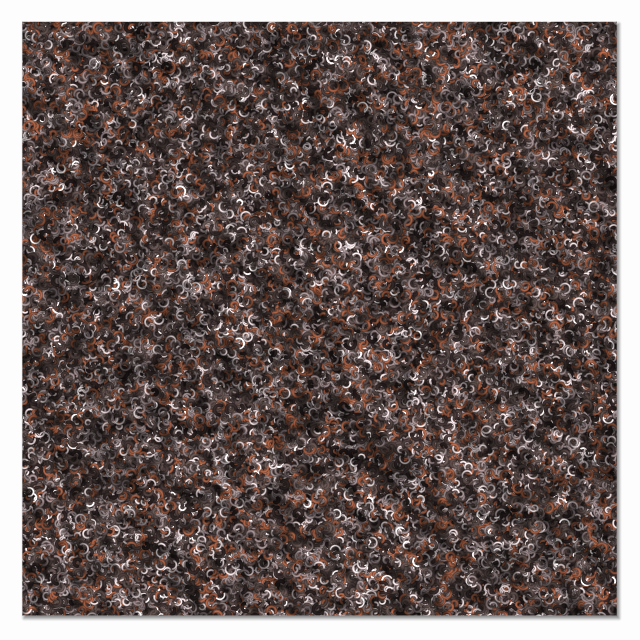
This texture is drawn by a three.js fragment shader. Its source:

```glsl
// A square of dark brown looped-pile carpet with rust and silver fibres, lying on white.
varying vec2 vUv;

const vec3 PAPER = vec3(0.992);
const vec3 SHADOW = vec3(0.115, 0.085, 0.085);
const vec3 UMBER = vec3(0.28, 0.235, 0.225);
const vec3 RUST = vec3(0.47, 0.27, 0.19);
const vec3 GREY = vec3(0.45, 0.40, 0.405);
const vec3 SILVER = vec3(0.68, 0.635, 0.64);
const vec3 WHITE = vec3(0.90, 0.87, 0.87);
const vec2 MAT_CENTER = vec2(0.4993, 0.5022);
const vec2 MAT_HALF = vec2(0.4643, 0.4638);
const float CELL = 0.0165;   // spacing of the fibres
const int LAYERS = 10;

float hash(vec2 p) {
  return fract(sin(dot(p, vec2(127.1, 311.7))) * 43758.5453);
}

float valueNoise(vec2 p) {
  vec2 i = floor(p);
  vec2 f = fract(p);
  f = f * f * (3.0 - 2.0 * f);
  float low = mix(hash(i), hash(i + vec2(1.0, 0.0)), f.x);
  float high = mix(hash(i + vec2(0.0, 1.0)), hash(i + vec2(1.0, 1.0)), f.x);
  return mix(low, high, f.y);
}

vec2 rotate(vec2 p, float angle) {
  float c = cos(angle);
  float s = sin(angle);
  return vec2(c * p.x + s * p.y, c * p.y - s * p.x);
}

float boxDistance(vec2 p, vec2 halfSize) {
  vec2 d = abs(p) - halfSize;
  return length(max(d, 0.0)) + min(max(d.x, d.y), 0.0);
}

// Distance to an arc that opens downwards
float arcDistance(vec2 p, float radius, float aperture) {
  p.x = abs(p.x);
  vec2 tip = vec2(sin(aperture), cos(aperture));
  bool beyondTip = tip.y * p.x > tip.x * p.y;
  return beyondTip ? length(p - tip * radius) : abs(length(p) - radius);
}

// Yarn blend, from dark wool to rare white hairs
vec3 yarnColor(float pick) {
  vec3 color = mix(SHADOW, UMBER, smoothstep(0.0, 0.36, pick));
  color = mix(color, RUST, step(0.48, pick));
  color = mix(color, GREY, step(0.63, pick));
  color = mix(color, SILVER, step(0.85, pick));
  return mix(color, WHITE, step(0.97, pick));
}

// Lays the fibre that belongs to one cell over the color below it
vec3 layFibre(vec3 below, vec2 p, vec2 seed, float depth) {
  float pick = pow(hash(seed), mix(1.3, 0.75, depth));
  float radius = mix(0.22, 0.5, hash(seed + 3.1));
  float aperture = mix(0.6, 2.2, hash(seed + 5.7));
  float lean = 1.0 + 3.0 * (hash(seed + 9.3) - 0.5);
  float side = hash(seed + 13.9) < 0.5 ? -1.0 : 1.0;

  vec2 q = rotate(p, lean);
  q.y = q.y * side + 0.7 * radius;
  float d = arcDistance(q, radius, aperture);
  float width = mix(0.17, 0.09, pick);
  float cover = 1.0 - smoothstep(width - 0.06, width + 0.06, d);
  float roundness = 1.08 - 0.3 * smoothstep(0.0, width, d);
  float fade = mix(0.75, 1.1, smoothstep(-radius, radius, q.y));
  return mix(below, yarnColor(pick) * roundness * fade, cover * 0.95);
}

vec3 fibreLayer(vec3 below, vec2 uv, float layer, float depth) {
  vec2 p = uv / CELL + layer * vec2(0.37, 0.71);
  for (int y = -1; y <= 1; y++) {
    for (int x = -1; x <= 1; x++) {
      vec2 cell = floor(p) + vec2(float(x), float(y));
      vec2 seed = cell + layer * vec2(37.0, 17.0);
      vec2 jitter = vec2(hash(seed + 21.3), hash(seed + 27.7));
      below = layFibre(below, p - cell - jitter, seed, depth);
    }
  }
  return below;
}

// Light on the tufts, with dark gaps in rows falling to the right
float tuftLight(vec2 uv) {
  float rows = valueNoise(rotate(uv, -0.7) * vec2(34.0, 75.0));
  float tufts = valueNoise(uv * 85.0 + 40.0);
  float patches = valueNoise(uv * 7.0 + 11.0);
  float light = smoothstep(0.2, 0.75, 0.5 * (rows + tufts));
  return mix(0.6, 1.28, light) * mix(0.94, 1.08, patches);
}

vec3 carpet(vec2 uv) {
  vec3 color = mix(SHADOW * 0.8, UMBER, valueNoise(uv * 150.0));
  for (int i = 0; i < LAYERS; i++) {
    float layer = float(i);
    color = fibreLayer(color, uv, layer, layer / float(LAYERS - 1));
  }
  return color * tuftLight(uv);
}

void main() {
  vec2 p = vUv - MAT_CENTER;
  float matEdge = boxDistance(p, MAT_HALF);
  float shadowEdge = boxDistance(p - vec2(0.003, -0.004), MAT_HALF);

  // Paper with a soft shadow to the lower right, then the mat
  vec3 color = PAPER * (0.55 + 0.45 * smoothstep(-0.004, 0.006, shadowEdge));
  if (matEdge < 0.002) {
    color = mix(carpet(vUv), color, smoothstep(-0.001, 0.001, matEdge));
  }
  gl_FragColor = vec4(color, 1.0);
}
```
